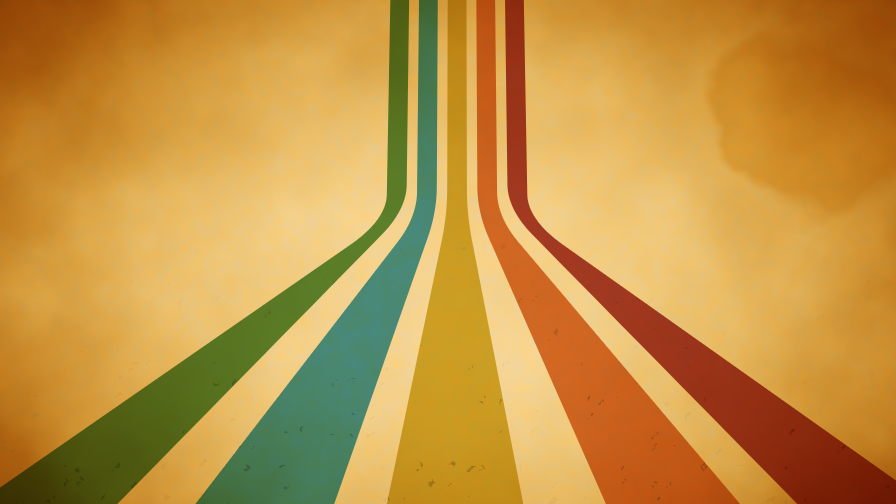
This background is drawn by a WebGL 1 fragment shader. Its source:

```glsl
precision highp float;

uniform vec2 u_resolution;

// Lengths are in canvas heights; x = 0 is the middle, y = 0 the bottom.
const float NECK_CENTER = 0.018;
const float NECK_STEP = 0.0602;
const float NECK_HALF = 0.0197;
const float NECK_TAPER = 0.055;
const float FOOT_CENTER = 0.014;
const float FOOT_STEP = 0.405;
const float FOOT_HALF = 0.1354;
const float FOOT_SKEW = -0.0023;
const float FOOT_BOW = 0.0275;
const float BEND_Y = 0.574;
const float BEND_SPREAD = 0.005;
const float BEND_SOFT = 0.05;

const vec3 PAPER = vec3(0.965, 0.835, 0.575);
const vec3 GREEN = vec3(0.36, 0.50, 0.17);
const vec3 TEAL = vec3(0.29, 0.54, 0.47);
const vec3 MUSTARD = vec3(0.80, 0.62, 0.14);
const vec3 ORANGE = vec3(0.82, 0.41, 0.14);
const vec3 RED = vec3(0.64, 0.23, 0.14);

const vec3 BURN = vec3(0.19, 0.41, 1.15);
const float GLOW_Y = 0.4;
const float SIDE_BURN = 1.1;
const float TOP_BURN = 0.85;
const float BOTTOM_BURN = 0.3;
const float CORNER_BURN = 1.1;
const float MOTTLE = 0.55;
const float GRAIN = 0.13;
const vec2 STAIN_POS = vec2(0.73, 0.77);
const float STAIN_RADIUS = 0.22;
const vec3 STAIN_TINT = vec3(0.95, 0.86, 0.58);
const float SPECK_CELLS = 30.0;

float hash(vec2 p) {
  vec3 q = fract(vec3(p.xyx) * 0.1031);
  q += dot(q, q.yzx + 33.33);
  return fract((q.x + q.y) * q.z);
}

float noise(vec2 p) {
  vec2 i = floor(p), f = fract(p);
  f = f * f * (3.0 - 2.0 * f);
  return mix(mix(hash(i), hash(i + vec2(1.0, 0.0)), f.x),
             mix(hash(i + vec2(0.0, 1.0)), hash(i + 1.0), f.x), f.y);
}

float fbm(vec2 p) {
  float sum = 0.0, amp = 0.5;
  for (int i = 0; i < 5; i++) {
    sum += amp * noise(p);
    p = mat2(1.6, 1.2, -1.2, 1.6) * p + 17.3;
    amp *= 0.5;
  }
  return sum;
}

// Signed distance to one edge of stripe k (-2..2), positive on the inside.
float edgeDistance(vec2 p, float k, float side) {
  float bend = BEND_Y - BEND_SPREAD * k * side;
  float offset = k * NECK_STEP + side * NECK_HALF;
  float rise = max(p.y - BEND_Y, 0.0) / (1.0 - BEND_Y);
  float foot = FOOT_CENTER + k * FOOT_STEP + FOOT_BOW * abs(k) * (2.0 - abs(k))
             + side * (FOOT_HALF + k * FOOT_SKEW);
  float slope = (foot - NECK_CENTER - offset) / bend;
  float drop = bend - p.y;
  float turn = clamp(0.5 + 0.5 * drop / BEND_SOFT, 0.0, 1.0);
  float run = BEND_SOFT * turn * turn + max(drop - BEND_SOFT, 0.0);
  float x = NECK_CENTER + offset * (1.0 - NECK_TAPER * rise) + slope * run;
  return side * (x - p.x) / length(vec2(1.0, slope * turn));
}

vec3 stripeColor(float k) {
  if (k < -1.5) return GREEN;
  if (k < -0.5) return TEAL;
  if (k < 0.5) return MUSTARD;
  return k < 1.5 ? ORANGE : RED;
}

// Amount of scorching, growing towards the borders and corners.
float burnAmount(vec2 p, float halfWidth) {
  float above = step(GLOW_Y, p.y);
  float ex = pow(abs(p.x) / halfWidth, 2.6);
  float ey = pow(abs(p.y - GLOW_Y) / mix(GLOW_Y, 1.0 - GLOW_Y, above), 2.4);
  return SIDE_BURN * ex + mix(BOTTOM_BURN, TOP_BURN, above) * ey
       + CORNER_BURN * ex * ey;
}

// Small irregular flecks, one candidate per cell.
float specks(vec2 p) {
  vec2 q = p * SPECK_CELLS + 0.5 * noise(p * 150.0);
  vec2 cell = floor(q);
  vec2 center = 0.3 + 0.4 * vec2(hash(cell + 3.1), hash(cell + 8.7));
  float radius = 0.2 * hash(cell + 5.3);
  float fleck = 1.0 - smoothstep(radius * 0.4, radius + 0.04, length(fract(q) - center));
  return fleck * step(0.8, hash(cell));
}

void main() {
  vec2 p = (gl_FragCoord.xy - vec2(0.5 * u_resolution.x, 0.0)) / u_resolution.y;
  float pixel = 1.0 / u_resolution.y;
  float halfWidth = 0.5 * u_resolution.x * pixel;
  float blotch = fbm(p * 7.0 + 20.0) - 0.48;
  float grain = fbm(p * 65.0 + 40.0) - 0.48;

  // Paper with an amber stain
  float reach = length((p - STAIN_POS) * vec2(1.0, 1.15)) + 0.3 * blotch;
  float stain = 1.0 - smoothstep(STAIN_RADIUS * 0.65, STAIN_RADIUS, reach);
  vec3 color = PAPER * mix(vec3(1.0), STAIN_TINT, stain);

  // Stripes
  float ink = 0.0;
  for (int i = 0; i < 5; i++) {
    float k = float(i) - 2.0;
    float d = min(edgeDistance(p, k, -1.0), edgeDistance(p, k, 1.0));
    float cover = clamp(0.5 + d / pixel, 0.0, 1.0);
    color = mix(color, stripeColor(k), cover);
    ink = max(ink, cover);
  }

  // Ageing
  float burn = burnAmount(p, halfWidth);
  burn += MOTTLE * blotch * (0.3 + min(burn, 1.5)) + 0.35 * grain;
  color *= exp(-BURN * max(burn, -0.1));
  color *= 1.0 + GRAIN * grain;
  color *= 1.0 - specks(p) * mix(0.04, 0.2, ink) * smoothstep(0.7, 0.1, p.y);
  gl_FragColor = vec4(color, 1.0);
}
```
